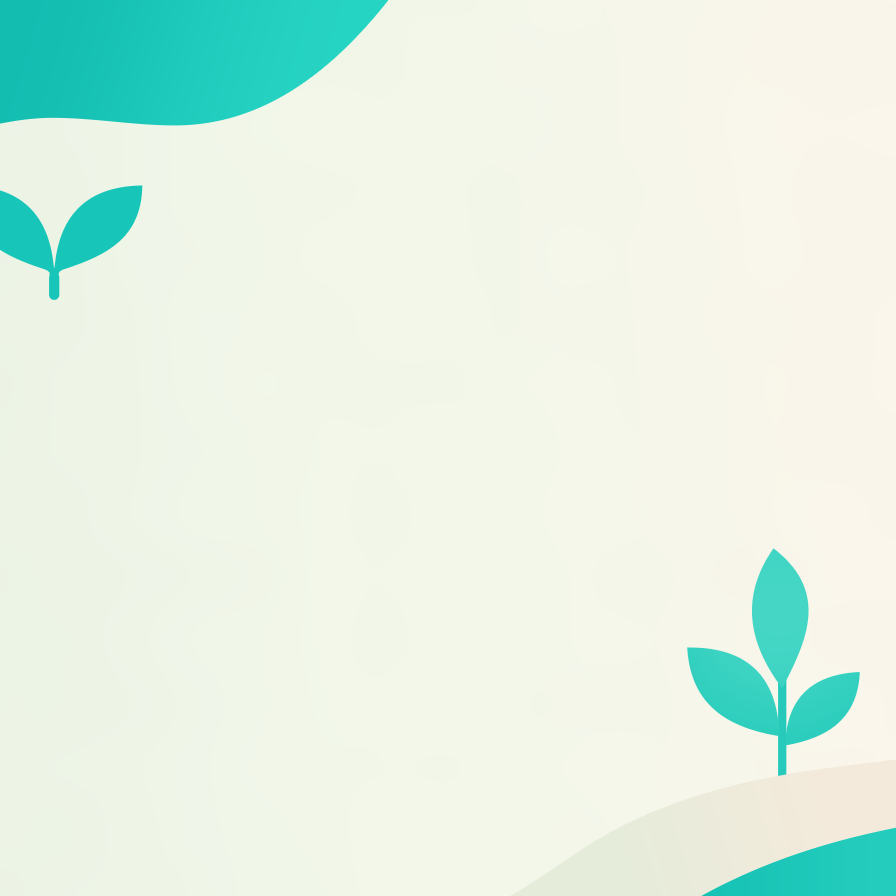
This background is drawn by a WebGL 2 fragment shader. Its source:

```glsl
#version 300 es
precision highp float;
// Pale cream backdrop with teal corner waves, a sandy hill and two leafy sprouts.
uniform vec2 u_resolution;
out vec4 fragColor;

float hash(vec2 p) {
    vec3 q = fract(p.xyx * 0.1031);
    q += dot(q, q.yzx + 33.33);
    return fract((q.x + q.y) * q.z);
}

float valueNoise(vec2 p) {
    vec2 cell = floor(p), f = fract(p);
    f = f * f * (3.0 - 2.0 * f);
    return mix(mix(hash(cell), hash(cell + vec2(1, 0)), f.x),
               mix(hash(cell + vec2(0, 1)), hash(cell + vec2(1, 1)), f.x), f.y);
}

// Antialiased coverage of the region where d is negative.
float cover(float d) {
    return clamp(0.5 - d / max(length(vec2(dFdx(d), dFdy(d))), 1e-6), 0.0, 1.0);
}

// Height of a cubic curve between points a and b with the given end slopes.
float curve(float x, vec2 a, vec2 b, float slopeA, float slopeB) {
    float span = b.x - a.x;
    float t = clamp((x - a.x) / span, 0.0, 1.0), u = 1.0 - t;
    return mix(a.y, b.y, t * t * (3.0 - 2.0 * t))
         + span * t * u * (slopeA * u - slopeB * t);
}

// Pointed leaf; each side bulges by (near base, near tip).
float leaf(vec2 p, vec2 base, vec2 tip, vec2 leftBulge, vec2 rightBulge) {
    vec2 axis = tip - base;
    float size = length(axis);
    axis /= size;
    p = (p - base) / size;
    float along = dot(p, axis), side = dot(p, vec2(-axis.y, axis.x));
    float t = clamp(along, 0.0, 1.0), arch = 3.0 * along * (1.0 - along);
    float left = side - arch * mix(leftBulge.x, leftBulge.y, t);
    float right = -side - arch * mix(rightBulge.x, rightBulge.y, t);
    return size * max(left, right);
}

float smoothUnion(float a, float b, float k) {
    float h = max(k - abs(a - b), 0.0) / k;
    return min(a, b) - 0.25 * h * h * k;
}

// Symmetric two-leaf sprout with a rounded stalk.
float sprout(vec2 p) {
    p.x = abs(p.x - 0.0605);
    float blade = leaf(p, vec2(0.0, 0.696), vec2(0.0983, 0.793),
                       vec2(0.30, 0.32), vec2(0.17, 0.33));
    float stalk = length(vec2(p.x, p.y - clamp(p.y, 0.671, 0.689))) - 0.0057;
    return smoothUnion(blade, stalk, 0.010);
}

float plantLeaves(vec2 p) {
    float top = leaf(p, vec2(0.873, 0.2318), vec2(0.8633, 0.388),
                     vec2(0.22, 0.265), vec2(0.20, 0.38));
    float left = leaf(p, vec2(0.8698, 0.1784), vec2(0.767, 0.2773),
                      vec2(0.23, 0.31), vec2(0.33, 0.33));
    float right = leaf(p, vec2(0.8763, 0.168), vec2(0.9596, 0.25),
                       vec2(0.32, 0.30), vec2(0.23, 0.31));
    return min(top, min(left, right));
}

void main() {
    vec2 uv = gl_FragCoord.xy / u_resolution;

    // Backdrop: cool green left, cream centre, warm right, faint mottling
    float sweep = uv.x + 0.08 * (uv.y - 0.5);
    vec3 color = mix(vec3(0.925, 0.955, 0.900), vec3(0.950, 0.968, 0.916),
                     smoothstep(-0.1, 0.5, sweep));
    color = mix(color, vec3(0.980, 0.962, 0.920), smoothstep(0.5, 1.0, sweep));
    color += 0.005 * (valueNoise(uv * 14.0) - 0.5);

    // Upper left wave
    float wave = uv.x < 0.059
        ? curve(uv.x, vec2(0.0, 0.862), vec2(0.059, 0.8685), 0.2, 0.0)
        : uv.x < 0.195
        ? curve(uv.x, vec2(0.059, 0.8685), vec2(0.195, 0.860), 0.0, 0.0)
        : curve(uv.x, vec2(0.195, 0.860), vec2(0.4336, 1.0), 0.0, 1.27);
    vec3 waveColor = mix(vec3(0.075, 0.745, 0.695), vec3(0.15, 0.83, 0.765),
                         smoothstep(0.0, 0.38, uv.x + 0.3 * (0.93 - uv.y)));
    color = mix(color, waveColor, cover(wave - uv.y));

    // Sprout at the left edge
    color = mix(color, vec3(0.09, 0.775, 0.72), cover(sprout(uv)));

    // Plant: stem behind lighter leaves
    float stem = max(abs(uv.x - 0.873) - 0.0046, max(uv.y - 0.244, 0.12 - uv.y));
    color = mix(color, vec3(0.15, 0.79, 0.73), cover(stem));
    vec3 leafColor = mix(vec3(0.27, 0.84, 0.775), vec3(0.16, 0.80, 0.735),
                         smoothstep(0.02, 0.18, distance(uv, vec2(0.87, 0.32))));
    color = mix(color, leafColor, cover(plantLeaves(uv)));

    // Sandy hill
    float sand = uv.x < 0.677
        ? curve(uv.x, vec2(0.569, 0.0), vec2(0.677, 0.069), 0.55, 0.57)
        : curve(uv.x, vec2(0.677, 0.069), vec2(1.0, 0.1523), 0.55, 0.12);
    vec3 sandColor = mix(vec3(0.897, 0.925, 0.855), vec3(0.957, 0.918, 0.860),
                         smoothstep(0.62, 1.0, uv.x + 0.3 * (uv.y - 0.05)));
    color = mix(color, sandColor, cover(uv.y - sand));

    // Lower right teal hill
    float hill = curve(uv.x, vec2(0.7826, 0.0), vec2(1.0, 0.0762), 0.55, 0.2);
    vec3 hillColor = mix(vec3(0.09, 0.765, 0.71), vec3(0.14, 0.80, 0.74),
                         smoothstep(0.78, 1.0, uv.x));
    color = mix(color, hillColor, cover(uv.y - hill));

    fragColor = vec4(color, 1.0);
}
```
